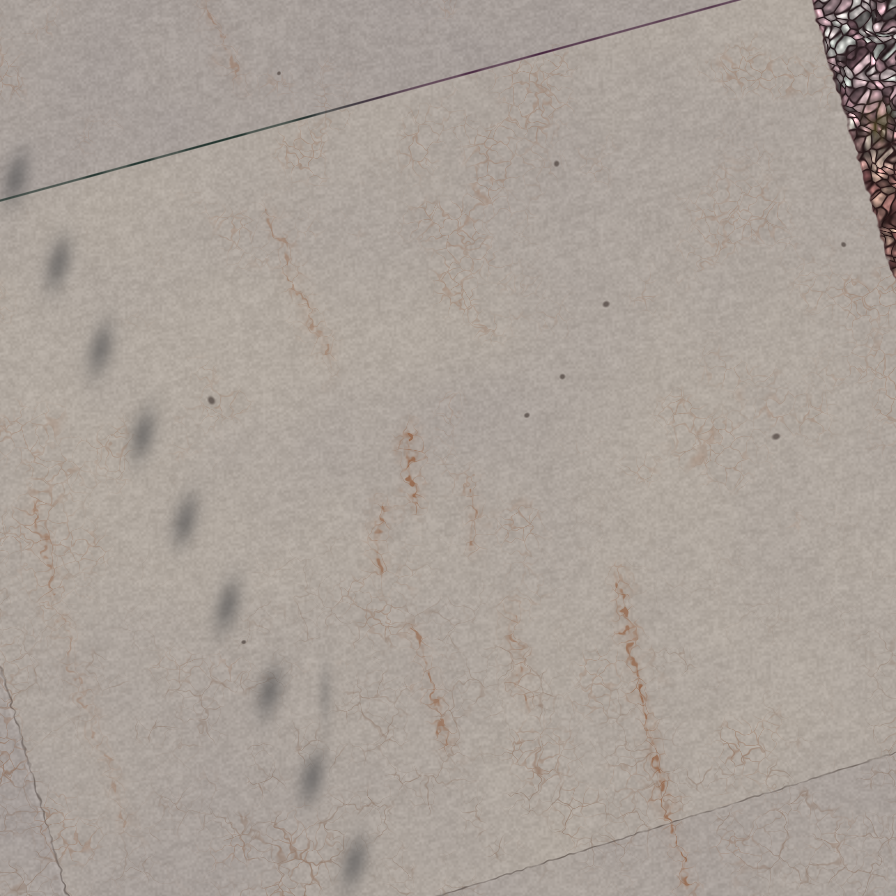
Give the GLSL for this texture, as a Shadertoy shader.

```glsl
const vec3 WARM = vec3(.692, .657, .621);
const vec3 COOL = vec3(.64, .608, .592);
const vec3 RUST = vec3(.57, .39, .28);
const vec3 SHADE = vec3(.35, .345, .345);
const vec3 DIRT = vec3(.34, .3, .28);
const vec2 SPOT_START = vec2(.018, .801);
const vec2 SPOT_STEP = vec2(.0472, -.0955);
const int SPOT_COUNT = 9;
const float PEBBLE_SCALE = 92.;
const float WEB_SCALE = 30.;
const float FINE_WEB_SCALE = 58.;
const float GRAIN = .055;

// Rust streaks as segment ends, strongest first
const int STREAK_COUNT = 11;
const vec4 STREAKS[STREAK_COUNT] = vec4[](
  vec4(.456, .516, .46, .437), vec4(.712, .232, .766, .01),
  vec4(.69, .355, .712, .232), vec4(.428, .434, .419, .362),
  vec4(.458, .297, .501, .167), vec4(.521, .453, .532, .39),
  vec4(.566, .323, .586, .219), vec4(.036, .433, .059, .336),
  vec4(.297, .765, .371, .59), vec4(.228, 1., .267, .902),
  vec4(.065, .305, .143, .075));

// Dark specks: centre and radius
const int SPECK_COUNT = 9;
const vec3 SPECKS[SPECK_COUNT] = vec3[](
  vec3(.62, .818, .0035), vec3(.677, .66, .0038), vec3(.628, .581, .0032),
  vec3(.589, .536, .0034), vec3(.866, .513, .004), vec3(.94, .728, .0028),
  vec3(.236, .554, .0045), vec3(.311, .917, .002), vec3(.271, .284, .0025));

float hash(vec2 p) {
  vec3 q = fract(p.xyx * .1031);
  q += dot(q, q.yzx + 33.33);
  return fract((q.x + q.y) * q.z);
}

float noise(vec2 p) {
  vec2 i = floor(p), f = fract(p);
  f = f * f * (3. - 2. * f);
  return mix(mix(hash(i), hash(i + vec2(1, 0)), f.x),
    mix(hash(i + vec2(0, 1)), hash(i + vec2(1, 1)), f.x), f.y);
}

vec2 noise2(vec2 p) { return vec2(noise(p), noise(p + 31.)) - .5; }

float fbm(vec2 p) {
  float sum = 0., amp = .5;
  for (int i = 0; i < 4; i++, amp *= .5) {
    sum += amp * noise(p);
    p = p * 2.03 + 17.;
  }
  return sum;
}

// Nearest distance, gap to the second nearest, cell seed
vec3 cells(vec2 p) {
  vec3 best = vec3(9, 9, 0);
  for (int k = 0; k < 9; k++) {
    vec2 c = floor(p) + vec2(k % 3, k / 3) - 1.;
    float d = length(c + vec2(hash(c), hash(c + 57.)) - p);
    if (d < best.x) best = vec3(d, best.x, hash(c + 113.));
    else best.y = min(best.y, d);
  }
  return vec3(best.x, best.y - best.x, best.z);
}

// Signed distance to a line, positive on its left
float lineSide(vec2 p, vec2 a, vec2 b) {
  vec2 d = normalize(b - a), q = p - a;
  return d.x * q.y - d.y * q.x;
}

float segment(vec2 p, vec2 a, vec2 b) {
  vec2 q = p - a, d = b - a;
  return length(q - d * clamp(dot(q, d) / dot(d, d), 0., 1.));
}

float blob(vec2 q, vec2 size) { q /= size; return exp(-dot(q, q)); }

float stroke(float d, float width) { return smoothstep(width, 0., abs(d)); }

vec3 gravel(vec2 p) {
  vec3 c = cells(p * PEBBLE_SCALE + 1.5 * noise(p * 60.));
  vec3 stone = mix(vec3(.33, .28, .29), vec3(.9, .84, .84), c.z);
  stone *= mix(vec3(1.06, .92, .97), vec3(.93, 1.04, 1), fract(c.z * 7.3)) * (1.15 - .75 * c.x);
  vec3 col = mix(vec3(.16, .11, .12), stone, smoothstep(0., .3, c.y));
  col *= .75 + .5 * noise(p * 230.);
  col *= mix(vec3(1), vec3(.98, .83, .76), smoothstep(.9, .78, p.y));
  float grass = blob(p - vec2(.978, .863), vec2(.014, .022));
  return mix(col, vec3(.33, .3, .14), grass * noise(p * vec2(260, 70)));
}

void mainImage(out vec4 fragColor, in vec2 fragCoord) {
  vec2 p = fragCoord / iResolution.y;
  float px = 1. / iResolution.y;
  vec2 warp = noise2(p * 55.), jitter = noise2(p * 170.);
  float topJoint = lineSide(p, vec2(0, .776), vec2(.823, 1));
  float lowJoint = lineSide(p, vec2(.501, .004), vec2(1, .16));
  float leftJoint = lineSide(p, vec2(0, .258), vec2(.0755, 0));
  float bed = lineSide(p, vec2(.905, 1), vec2(1, .684)) + jitter.x * .004;

  // Slab tone and grain
  float cool = .6 * step(0., topJoint) + .4 * step(lowJoint, 0.) + .5 * step(leftJoint, 0.)
    + .5 * blob(p - vec2(.2, .03), vec2(.25, .2)) + .4 * blob(p - vec2(.72, .8), vec2(.25, .16))
    + .4 * blob(p - vec2(.51, .53), vec2(.1, .07));
  vec3 col = mix(WARM, COOL, clamp(.1 + cool + .8 * (fbm(p * 8.) - .45), 0., 1.));
  float brushed = noise(mat2(.96, -.26, .26, .96) * p * vec2(75, 300));
  col += GRAIN * (noise(p * 390.) + .5 * brushed + .5 * noise(p * 140.) - 1.);

  // Web of cracks
  vec2 bent = p + warp * .012 + jitter * .006;
  float web = stroke(cells(bent * WEB_SCALE).y, .075);
  float fineWeb = stroke(cells(bent * FINE_WEB_SCALE + 40.).y, .13);
  float gaps = smoothstep(.25, .7, noise(p * 38. + 3.));
  float webArea = smoothstep(.55, .1, p.y) * smoothstep(.25, .6, fbm(p * 9. + 5.));
  col = mix(col, vec3(.54, .45, .39), webArea * gaps * (.42 * web + .2 * fineWeb));
  col = mix(col, RUST, .28 * smoothstep(.5, .75, fbm(p * 12. + 23.)) * max(web * gaps, fineWeb));

  // Rust streaks, broken into flecks
  float flecks = smoothstep(.4, .7, noise(p * 150. + 9.));
  for (int i = 0; i < STREAK_COUNT; i++) {
    float d = segment(p + warp * .014 + jitter * .009, STREAKS[i].xy, STREAKS[i].zw);
    float stain = stroke(d, .0035) * (.2 + .8 * flecks)
      + exp(-d * d * 7e3) * (.08 + .22 * flecks * gaps + .4 * fineWeb);
    col = mix(col, RUST, (.85 - .055 * float(i)) * min(stain, 1.));
  }

  // Row of soft shadows
  for (int i = 0; i < SPOT_COUNT; i++) {
    vec2 q = p - SPOT_START - SPOT_STEP * float(i);
    q.x -= .2 * q.y;
    col = mix(col, SHADE, .62 * blob(q, vec2(.0135, .028)));
  }
  col = mix(col, SHADE, .3 * blob(p - vec2(.363, .225), vec2(.007, .034)));

  // Specks
  for (int i = 0; i < SPECK_COUNT; i++) {
    float d = length(p - SPECKS[i].xy + warp * .004), r = SPECKS[i].z;
    col = mix(col, DIRT, .8 * smoothstep(r + px, r * .4, d));
  }

  // Joints between slabs
  vec3 seam = mix(vec3(.15, .21, .19), vec3(.27, .15, .24), smoothstep(.3, .5, p.x));
  col = mix(col, seam, (.7 + .3 * gaps) * smoothstep(.001 + px, .0003, abs(topJoint)));
  float broken = .15 + .6 * noise(p * 110.);
  col = mix(col, DIRT, broken * stroke(lowJoint + jitter.y * .002, .0004 + px));
  col = mix(col, DIRT, broken * stroke(leftJoint + jitter.x * .004, .0008 + px));
  col += .06 * broken * stroke(leftJoint + .003, .003);

  // Gravel bed and its dark rim
  col = mix(col, gravel(p), smoothstep(-px, px, bed));
  col = mix(col, vec3(.27, .17, .18), .5 * stroke(bed - .001, .003));
  fragColor = vec4(clamp(col, 0., 1.), 1);
}
```
